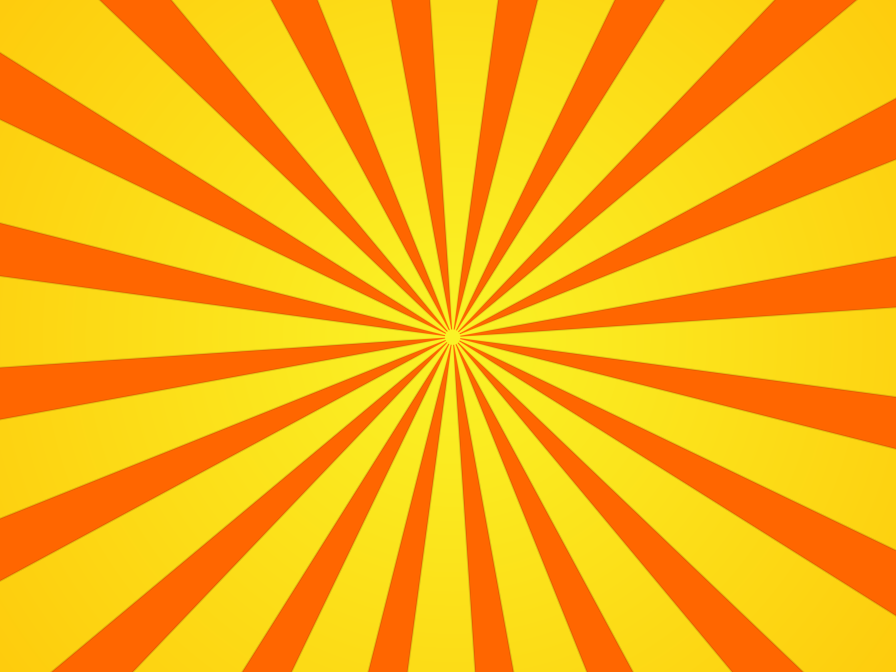
A Shadertoy shader for this background:

```glsl
// Sunburst of orange rays over a glowing yellow radial gradient, with a small yellow hub.
#define CENTER vec2(0.5052, 0.4983)
#define RAY_COUNT 20.0
#define RAY_OFFSET 0.1236
#define RAY_HALF_ANGLE 0.0565
#define HUB_RADIUS 0.0115
#define GLOW_RADIUS 0.83
#define RIM_WIDTH 0.0022
#define RIM_SHADE 0.09
#define INNER_YELLOW vec3(0.98, 0.955, 0.15)
#define OUTER_YELLOW vec3(0.995, 0.80, 0.05)
#define RAY_ORANGE vec3(1.0, 0.40, 0.0)

const float TAU = 6.2831853;

// Signed distance to the nearest ray edge, negative inside a ray.
float rayDistance(vec2 p) {
    float sector = TAU / RAY_COUNT;
    float angle = atan(p.y, p.x) - RAY_OFFSET;
    float offAxis = abs(mod(angle + 0.5 * sector, sector) - 0.5 * sector);
    return length(p) * sin(offAxis - RAY_HALF_ANGLE);
}

void mainImage(out vec4 fragColor, in vec2 fragCoord) {
    // Coordinates in canvas heights, measured from the hub
    vec2 p = (fragCoord - CENTER * iResolution.xy) / iResolution.y;
    float radius = length(p);
    float softness = 0.75 / iResolution.y;

    // Yellow glow
    vec3 color = mix(INNER_YELLOW, OUTER_YELLOW, clamp(radius / GLOW_RADIUS, 0.0, 1.0));

    // Rays, cut off at the hub
    float edge = rayDistance(p);
    float outsideHub = smoothstep(-softness, softness, radius - HUB_RADIUS);
    float ray = (1.0 - smoothstep(-softness, softness, edge)) * outsideHub;
    color = mix(color, RAY_ORANGE, ray);

    // Slightly darker rim along the ray edges, fading in away from the hub
    float rim = 1.0 - smoothstep(0.4 * RIM_WIDTH, RIM_WIDTH, abs(edge));
    color *= 1.0 - RIM_SHADE * rim * smoothstep(HUB_RADIUS, 8.0 * HUB_RADIUS, radius);

    fragColor = vec4(color, 1.0);
}
```
